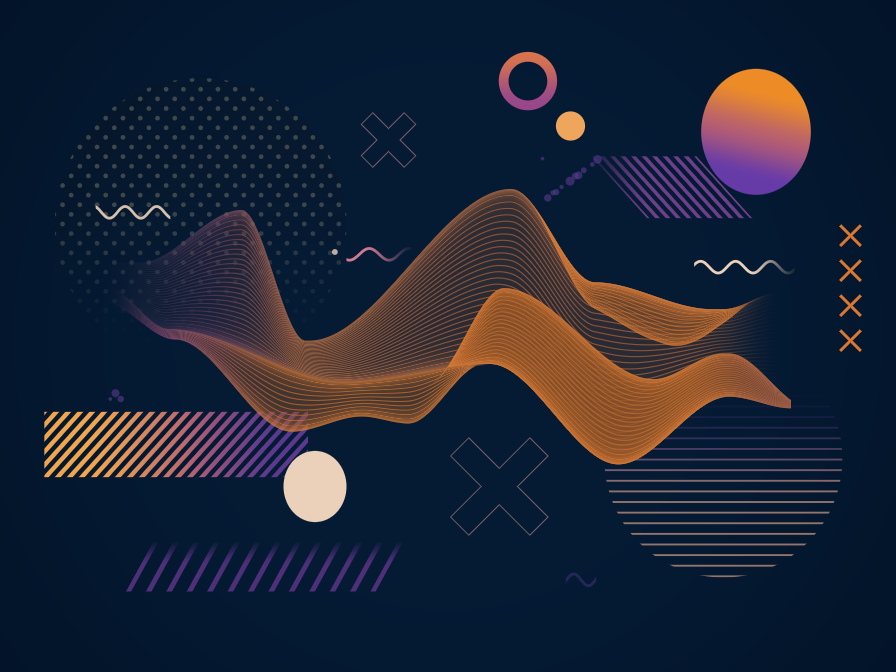
Write a WebGL 1 fragment shader that draws this background.

```glsl
precision highp float;
// Flowing line-mesh ribbons among retro geometric shapes on deep navy.
uniform vec2 u_resolution;

float px; // one pixel in canvas units
vec3 color;

void paint(vec3 tint, float a) { color = mix(color, tint, a); }
float fill(float d) { return clamp(0.5 - d / px, 0.0, 1.0); }
float ramp(float a, float b, float x) {
  float t = clamp((x - a) / (b - a), 0.0, 1.0);
  return t * t * (3.0 - 2.0 * t);
}
float box(vec2 p, vec2 size) {
  vec2 q = abs(p) - size;
  return length(max(q, 0.0)) + min(max(q.x, q.y), 0.0);
}
float ellipse(vec2 p, vec2 r) { return (length(p / r) - 1.0) * r.x; }
float diagonalCross(vec2 p, float arm, float w) {
  vec2 q = abs(vec2(p.x + p.y, p.x - p.y)) * 0.7071;
  return min(box(q, vec2(arm, w)), box(q, vec2(w, arm)));
}
// Distance to slanted lines repeated along x
float bars(vec2 p, float slant, float gap) {
  float u = p.x + p.y * slant;
  return abs(mod(u + 0.5 * gap, gap) - 0.5 * gap) / length(vec2(1, slant));
}
float squiggle(vec2 p, float halfLength, float wavelength) {
  float k = 6.2832 / wavelength;
  float d = (p.y - 0.05 * sin(p.x * k)) / length(vec2(1, 0.05 * k * cos(p.x * k)));
  return fill(abs(d) - 0.012) * fill(abs(p.x) - halfLength);
}
// Ribbon edges: back ridge, bright spine, lower belly, front crest
vec4 curves(float x) {
  return vec4(
    2.25 - 0.45 * ramp(1.2, 2.07, x) + 1.12 * ramp(2.07, 2.62, x) - 1.3 * ramp(2.65, 4.38, x)
      + 0.8 * ramp(4.38, 5.1, x) + 0.23 * ramp(5.1, 6.1, x) - 0.15 * ramp(6.2, 6.7, x),
    2.45 + 0.37 * ramp(0.9, 1.45, x) + 0.45 * ramp(1.45, 2.95, x) - 0.15 * ramp(2.95, 4.2, x)
      + 0.86 * ramp(4.2, 5.3, x) - 0.58 * ramp(5.3, 6.25, x) + 0.1 * ramp(6.25, 6.78, x),
    2.6 + 0.31 * ramp(0.9, 1.5, x) + 0.79 * ramp(1.5, 2.5, x) - 0.13 * ramp(2.5, 3.1, x)
      + 0.06 * ramp(3.1, 3.5, x) - 0.51 * ramp(3.5, 4.15, x),
    3.3 - 0.83 * ramp(3.65, 4.32, x) + 0.78 * ramp(4.32, 5.6, x) - 0.22 * ramp(5.6, 6.2, x)
      + 0.47 * ramp(6.25, 6.95, x));
}
// Sheet of lines spread between two edges, glowing at its rims
void sheet(float y, vec2 edge, vec2 slope, float count, vec3 tint, float body, float fade) {
  float h = max(edge.y - edge.x, 0.01), v = (y - edge.x) / h;
  float tilt = length(vec2(1, mix(slope.x, slope.y, clamp(v, 0.0, 1.0))));
  float inside = fade * fill((abs(v - 0.5) - 0.5) * h / tilt);
  float line = fill(abs(fract(v * count + 0.5) - 0.5) * h / (count * tilt) - 0.005);
  float rim = exp(-max(min(v, 1.0 - v), 0.0) * h / tilt * 14.0);
  paint(tint * 0.8, body * inside);
  paint(tint * (1.0 + 0.25 * rim), max(line * 0.75, rim * 0.7) * inside);
}

void main() {
  // Canvas is 7.68 by 5.76 units, y pointing down
  px = 5.76 / u_resolution.y;
  vec2 middle = vec2(3.84, 2.88);
  vec2 p = middle + (gl_FragCoord.xy - 0.5 * u_resolution) * px * vec2(1, -1);
  vec3 purple = vec3(0.36, 0.22, 0.56), pink = vec3(0.7, 0.36, 0.46), cream = vec3(0.92, 0.82, 0.73);
  color = mix(vec3(0.018, 0.105, 0.205), vec3(0.01, 0.08, 0.165), ramp(2.0, 4.8, length(p - middle)));

  // Disc of staggered dots
  vec2 q = p - vec2(1.72, 1.92), cell = vec2(0.148, 0.165);
  float disc = fill(length(q) - 1.25);
  float dots = min(length((fract(q / cell) - 0.5) * cell), length((fract(q / cell + 0.5) - 0.5) * cell));
  paint(vec3(0.03, 0.09, 0.16), disc * 0.5 * ramp(2.6, 1.2, p.y));
  paint(vec3(0.36, 0.38, 0.36), fill(dots - 0.02) * disc * 0.65 * ramp(3.0, 1.6, p.y));

  // Disc of horizontal lines
  paint(mix(purple, vec3(0.68, 0.52, 0.46), ramp(3.5, 4.3, p.y)), 0.85 * ramp(3.3, 4.2, p.y)
    * fill(bars(p.yx - vec2(4.94, 0), 0.0, 0.091) - 0.008) * fill(length(p - vec2(6.2, 3.93)) - 1.02));

  // Hatched bands
  vec3 heat = mix(vec3(0.95, 0.65, 0.3), pink, ramp(0.7, 1.9, p.x));
  paint(mix(heat, purple, ramp(1.5, 2.4, p.x)), fill(bars(p - vec2(0.38, 3.53), 0.9, 0.103) - 0.019)
    * fill(box(p - vec2(1.51, 3.81), vec2(1.13, 0.28))));
  q = p - vec2(2.155, 5.06);
  paint(purple * 0.85, fill(bars(q, 0.55, 0.175) - 0.021) * ramp(4.6, 4.85, p.y)
    * fill(box(vec2(q.x + q.y * 0.55, q.y + 0.2), vec2(1.07, 0.21))));
  q = p - vec2(5.52, 1.34);
  paint(mix(purple, pink, 0.2), fill(bars(q, -0.9, 0.09) - 0.015) * ramp(4.9, 5.6, p.x)
    * fill(box(vec2(q.x - q.y * 0.9, q.y - 0.265), vec2(0.45, 0.265))));

  // Loose specks
  for (int i = 0; i < 14; i++) {
    float k = float(i);
    vec2 spot = vec2(4.65, 1.36) + vec2(0.5, 0.38) * fract(k * vec2(0.618, 0.377));
    if (i > 10) spot = vec2(0.45 + 0.045 * k, 3.37 + 0.05 * mod(k, 2.0));
    paint(purple, fill(length(p - spot) - 0.015 - 0.025 * fract(k * 0.73)) * 0.6);
  }

  // Ribbons, back to front
  vec4 y = curves(p.x), m = (curves(p.x + 0.01) - y) / 0.01;
  float fold = y.x + 0.38 * ramp(4.45, 5.6, p.x) * ramp(6.5, 5.7, p.x);
  vec3 dusk = mix(vec3(0.4, 0.25, 0.36), vec3(0.64, 0.38, 0.23), ramp(1.7, 2.7, p.x));
  vec3 amber = mix(vec3(0.45, 0.25, 0.38), vec3(0.74, 0.42, 0.18), ramp(1.2, 2.6, p.x));
  sheet(p.y, y.xy, m.xy, 28.0, dusk, 0.3, ramp(0.9, 2.2, p.x) * ramp(6.7, 5.8, p.x));
  sheet(p.y, vec2(y.x, fold), m.xx, 11.0, amber, 0.45, ramp(4.3, 4.7, p.x) * ramp(6.6, 6.2, p.x));
  sheet(p.y, y.yz, m.yz, 11.0, amber, 0.4, ramp(0.9, 1.6, p.x) * ramp(4.2, 4.0, p.x));
  amber = mix(amber, vec3(0.58, 0.34, 0.25), ramp(5.8, 6.8, p.x));
  sheet(p.y, y.wy, m.wy, 20.0, amber, 0.8, ramp(3.68, 3.85, p.x) * fill(p.x - 6.78));

  // Solid discs and ring
  float sun = p.y - 1.13 + 0.25 * (6.48 - p.x);
  heat = mix(vec3(0.93, 0.55, 0.15), pink, ramp(-0.4, 0.1, sun));
  paint(mix(heat, vec3(0.4, 0.23, 0.66), ramp(0.0, 0.42, sun)), fill(ellipse(p - vec2(6.48, 1.13), vec2(0.47, 0.54))));
  paint(vec3(0.93, 0.65, 0.36), fill(length(p - vec2(4.89, 1.08)) - 0.125));
  paint(cream, fill(ellipse(p - vec2(2.7, 4.17), vec2(0.27, 0.305))));
  paint(mix(vec3(0.85, 0.45, 0.3), vec3(0.6, 0.28, 0.54), ramp(0.45, 0.9, p.y)),
    fill(abs(length(p - vec2(4.525, 0.695)) - 0.208) - 0.042));

  // Crosses: two outlined, then a column
  float outline = min(abs(diagonalCross(p - vec2(3.33, 1.2), 0.26, 0.07)),
    abs(diagonalCross(p - vec2(4.28, 4.17), 0.48, 0.11)));
  paint(vec3(0.6, 0.44, 0.46), fill(outline - 0.004) * 0.8);
  q = p - vec2(7.29, 2.02 + 0.3 * clamp(floor((p.y - 1.87) / 0.3), 0.0, 3.0));
  paint(vec3(0.86, 0.47, 0.19), fill(diagonalCross(q, 0.125, 0.013)));

  // Squiggles
  paint(cream, squiggle(p - vec2(1.14, 1.82), 0.32, 0.27) * 0.9);
  paint(pink + 0.12, squiggle(p - vec2(3.25, 2.18), 0.28, 0.34) * ramp(3.6, 3.1, p.x));
  paint(cream, fill(length(p - vec2(2.87, 2.16)) - 0.025) * 0.8);
  paint(cream, squiggle(p - vec2(6.38, 2.29), 0.43, 0.3) * ramp(6.9, 6.4, p.x));
  paint(purple, squiggle(p - vec2(4.98, 4.97), 0.13, 0.25) * 0.4);
  gl_FragColor = vec4(color, 1);
}
```
